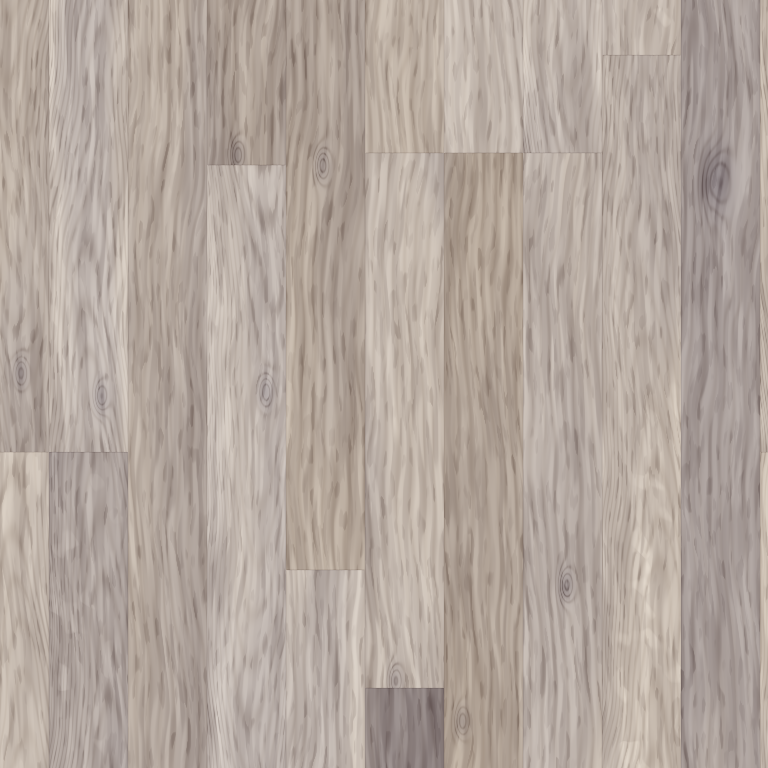
Give the GLSL for this texture, as a three.js fragment shader.

```glsl
// Pale grey oak strip floor: upright planks with staggered butt joints.
// Layered sines bend the growth rings; stretched smooth cellular noise
// makes the streaks, fibres and pores. Each plank has its own seed and tint.

#define PLANK_WIDTH 0.1029
#define PLANK_SHIFT 0.0638
#define END_JOINT 0.104
#define SEAM_WIDTH 0.0016
#define SEAM_DEPTH 0.06
#define RING_COUNT 7.0
#define RING_DEPTH 0.065
#define FIBRE_DEPTH 0.060
#define PORE_DEPTH 0.085
#define KNOT_DEPTH 0.15
#define HEART_KNOT vec3(9.0, 0.46, 0.765)
#define OAK vec3(0.705, 0.660, 0.630)

varying vec2 vUv;

float hash(vec2 p) {
  vec3 q = fract(vec3(p.xyx) * 0.1031);
  q += dot(q, q.yzx + 33.33);
  return fract((q.x + q.y) * q.z);
}

// Smooth cellular noise, about -1 to 1
float cellTone(vec2 p) {
  vec2 cell = floor(p);
  vec2 f = p - cell;
  float sum = 0.0;
  float total = 0.0;
  for (int j = -1; j <= 1; j++) {
    for (int i = -1; i <= 1; i++) {
      vec2 o = vec2(float(i), float(j));
      vec2 id = cell + o;
      vec2 site = o + vec2(hash(id), hash(id + 17.3)) - f;
      float w = exp(-6.0 * dot(site, site));
      sum += w * (2.0 * hash(id + 41.7) - 1.0);
      total += w;
    }
  }
  return sum / total;
}

// Joint height and (tone, warmth) above and below it, by column
float columnLayout(float k, out vec4 tint) {
  if (k < 0.5) { tint = vec4(0.0, 0.4, 0.04, 0.5); return 0.411; }
  if (k < 1.5) { tint = vec4(0.04, 0.0, -0.05, -0.5); return 0.411; }
  if (k < 2.5) { tint = vec4(-0.02, 0.3, -0.02, 0.3); return -1.0; }
  if (k < 3.5) { tint = vec4(-0.06, 0.2, 0.04, -0.2); return 0.785; }
  if (k < 4.5) { tint = vec4(-0.03, 0.7, 0.04, -0.1); return 0.258; }
  if (k < 5.5) { tint = vec4(0.0, 0.6, 0.02, 0.1); return 0.801; }
  if (k < 6.5) { tint = vec4(0.04, 0.1, -0.04, 0.8); return 0.801; }
  if (k < 7.5) { tint = vec4(0.04, 0.0, 0.03, 0.2); return 0.801; }
  if (k < 8.5) { tint = vec4(0.02, 0.0, 0.02, 0.3); return 0.928; }
  tint = vec4(-0.05, -0.6, -0.05, -0.6);
  return -1.0;
}

void main() {
  // Plank lookup
  float across = (vUv.x - PLANK_SHIFT) / PLANK_WIDTH;
  float column = mod(floor(across) + 1.0, 10.0);
  float u = fract(across);
  float y = vUv.y;
  vec4 tint;
  float joint = columnLayout(column, tint);
  float row = step(y, joint);
  vec2 look = mix(tint.xy, tint.zw, row);
  float seam = min(min(u, 1.0 - u) * PLANK_WIDTH, abs(y - joint));
  if (abs(column - 5.0) < 0.5) {
    seam = min(seam, abs(y - END_JOINT));
    if (y < END_JOINT) { row = 2.0; look = vec2(-0.14, -0.7); }
  }
  vec2 id = vec2(column, row);
  float seed = hash(id + 3.0);
  float kind = hash(id + 11.0);
  vec2 shift = 60.0 * vec2(seed, kind);

  // Grain bent by layered sines
  float phase = 6.2832 * seed;
  float x = u + 0.10 * sin(y * 6.0 + phase) + 0.035 * sin(y * 17.0 + u * 3.0 - phase)
          + 0.012 * sin(y * 43.0 + u * 7.0 + 2.0 * phase);

  // Knot, mostly small, with one large heart knot
  bool heart = abs(column - HEART_KNOT.x) < 0.5;
  vec2 knotAt = heart ? HEART_KNOT.yz : vec2(0.2 + 0.6 * kind, hash(id + 23.0));
  float tight = heart ? 26.0 : 110.0;
  float knotty = heart ? 1.0 : step(0.45, hash(id + 31.0));
  vec2 d = vec2(u - knotAt.x, 0.45 * (y - knotAt.y) / PLANK_WIDTH);
  float knot = knotty * exp(-tight * dot(d, d));

  // Growth rings: straight, or arched on some planks
  float broad = cellTone(vec2(u * 1.8, y * 2.5) + shift);
  float wobble = cellTone(vec2(x * 3.0, y * 5.0) + shift + 9.0);
  float middle = x - 0.3 - 0.4 * kind;
  float arch = 22.0 * middle * middle + (seed < 0.5 ? -13.0 : 13.0) * y;
  float rings = (kind > 0.6 && !heart) ? arch : x * RING_COUNT;
  rings += 0.55 * wobble + 3.5 * knot;
  float ring = pow(0.5 + 0.5 * sin(6.2832 * rings), 2.5);

  // Streaks, fibres, pores and pale ray flecks
  float streak = cellTone(vec2(x * 8.0, y * 4.0) + shift + 21.0);
  float fibre = cellTone(vec2(x * 22.0, y * 15.0) + shift + 33.0);
  float pore = smoothstep(0.15, 0.8, cellTone(vec2(x * 30.0, y * 48.0) + shift + 47.0));
  float fleck = smoothstep(0.45, 0.8, cellTone(vec2(u * 6.0 + y * 14.0, y * 42.0) + shift));
  fleck *= step(0.55, hash(id + 57.0)) * smoothstep(0.0, 0.5, broad);

  // Shade
  float tone = look.x + 0.035 * broad + 0.035 * streak + FIBRE_DEPTH * fibre;
  tone -= RING_DEPTH * (ring - 0.34) * (0.65 + 0.35 * wobble);
  tone -= PORE_DEPTH * (pore * (0.45 + 0.55 * ring) - 0.12);
  tone += 0.05 * fleck - KNOT_DEPTH * knot * (0.6 + 0.4 * ring);
  tone -= SEAM_DEPTH * (1.0 - smoothstep(0.0, SEAM_WIDTH, seam));
  float warmth = look.y + 0.45 * broad + 0.2 * ring - 0.8 * knot;
  vec3 color = OAK + tone * vec3(0.97, 1.03, 1.0) + warmth * vec3(0.010, 0.0, -0.022);
  gl_FragColor = vec4(clamp(color, 0.0, 1.0), 1.0);
}
```
